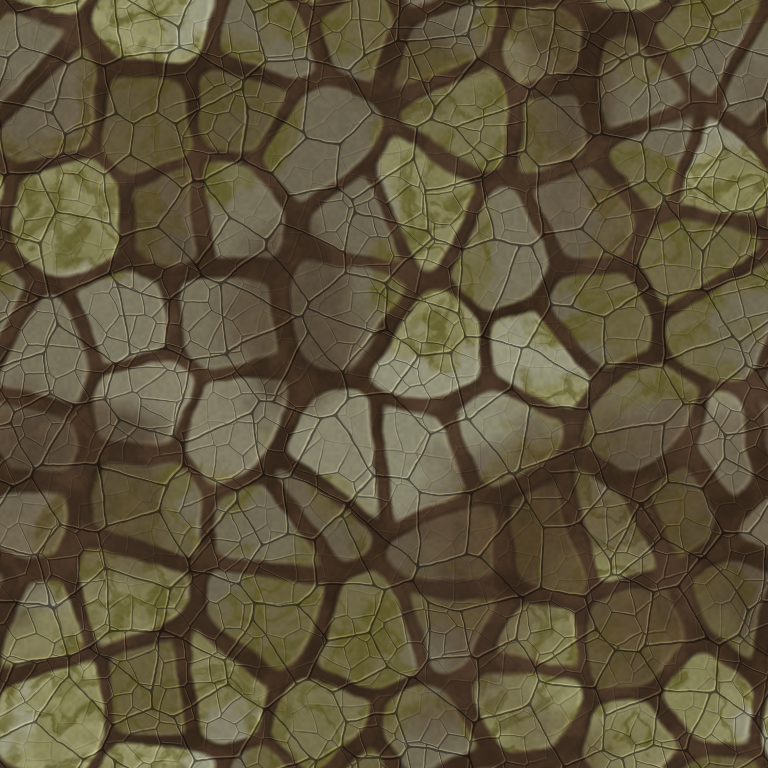
Reproduce this texture procedurally as a Shadertoy shader.

```glsl
vec2 hash(vec2 p) {
    vec3 q = fract(p.xyx * vec3(0.1031, 0.1030, 0.0973));
    q += dot(q, q.yzx + 33.33);
    return fract((q.xx + q.yz) * q.zy);
}

// Value noise with n wrapping lattice cells across the canvas
float noise(vec2 uv, float n) {
    vec2 p = uv * n, g = floor(p), f = fract(p);
    f = f * f * (3.0 - 2.0 * f);
    float a = hash(mod(g, n) + n).x;
    float b = hash(mod(g + vec2(1, 0), n) + n).x;
    float c = hash(mod(g + vec2(0, 1), n) + n).x;
    float d = hash(mod(g + 1.0, n) + n).x;
    return mix(mix(a, b, f.x), mix(c, d, f.x), f.y);
}

float fbm(vec2 uv, float n) {
    float sum = 0.0, amp = 0.52;
    for (int i = 0; i < 5; i++) {
        sum += amp * noise(uv, n);
        n *= 2.0;
        amp *= 0.5;
    }
    return sum;
}

// Wrapping cells: x = rounded distance to the border, yz = random cell values
vec3 cells(vec2 uv, float n, float sharpness) {
    vec2 p = uv * n, g = floor(p), f = fract(p);
    vec2 nearCell = vec2(0), nearest = vec2(9);
    for (int y = -1; y <= 1; y++)
    for (int x = -1; x <= 1; x++) {
        vec2 o = vec2(x, y);
        vec2 r = o + 0.06 + 0.88 * hash(mod(g + o, n) + 3.0 * n) - f;
        if (dot(r, r) < dot(nearest, nearest)) { nearest = r; nearCell = o; }
    }
    float sum = 0.0;
    for (int y = -2; y <= 2; y++)
    for (int x = -2; x <= 2; x++) {
        vec2 o = nearCell + vec2(x, y);
        vec2 r = o + 0.06 + 0.88 * hash(mod(g + o, n) + 3.0 * n) - f;
        vec2 gap = r - nearest;
        if (dot(gap, gap) > 1e-4)
            sum += exp(-sharpness * dot(0.5 * (r + nearest), normalize(gap)));
    }
    float border = -log(max(sum, 1e-30)) / (sharpness * n);
    return vec3(border, hash(mod(g + nearCell, n) + 7.0 * n + 5.0));
}

// Stone height from 0 in the mud to 1 on top, with its random values
vec3 stones(vec2 uv, float gapWidth) {
    vec3 c = cells(uv, 8.0, 24.0);
    return vec3(smoothstep(gapWidth - 0.004, gapWidth + 0.004, c.x), c.yz);
}

float cracks(vec2 uv, float fineAmount) {
    float coarse = 1.0 - smoothstep(0.0003, 0.0019, cells(uv, 13.0, 60.0).x);
    float fine = 1.0 - smoothstep(0.0001, 0.0013, cells(uv + 0.31, 29.0, 60.0).x);
    return max(coarse, fineAmount * fine);
}

void mainImage(out vec4 fragColor, in vec2 fragCoord) {
    vec2 uv = fragCoord / iResolution.xy;
    vec2 wobble = vec2(fbm(uv, 12.0), fbm(uv + 0.43, 12.0)) - 0.5;
    float damp = smoothstep(0.48, 0.68, fbm(uv + 0.37, 4.0));

    // Stones between mud channels of uneven width
    vec2 stoneUv = uv + 0.022 * wobble;
    float gapWidth = 0.005 + 0.007 * noise(uv + 0.19, 9.0) + 0.005 * damp;
    vec3 stone = stones(stoneUv, gapWidth);
    float rim = stone.x - stones(stoneUv + vec2(0.004, -0.002), gapWidth).x;
    float sunk = 1.0 - smoothstep(0.05, 0.4, stone.z);
    vec3 color = mix(vec3(0.42, 0.39, 0.31), vec3(0.62, 0.62, 0.52), stone.y * stone.y);

    // Fibrous moss in ragged patches
    vec2 mossUv = uv + 0.05 * wobble;
    float patches = smoothstep(0.41, 0.49, fbm(mossUv + 0.71, 7.0));
    float strands = 1.0 - abs(2.0 * fbm(mossUv + 0.6 * wobble.yx * 0.1, 22.0) - 1.0);
    strands = smoothstep(0.78, 0.99, strands);
    float tangle = smoothstep(0.35, 0.65, fbm(mossUv + 0.13, 30.0));
    vec3 moss = mix(color * vec3(0.98, 0.97, 0.83), vec3(0.35, 0.33, 0.13),
                    0.55 * strands + 0.22 * tangle);
    color = mix(color, moss, patches);

    // Mud in the channels and as a stain over low stones
    vec3 mud = mix(vec3(0.19, 0.135, 0.085), vec3(0.31, 0.235, 0.175), fbm(uv + 0.53, 10.0));
    mud *= 0.9 + 0.2 * tangle;
    color = mix(color, mud * 1.08, clamp(0.45 * sunk + 0.5 * damp, 0.0, 0.7));
    color = mix(mud, color, stone.x);
    color *= 1.0 + 0.22 * rim;

    // Embossed hairline cracks over everything
    vec2 crackUv = uv + 0.018 * wobble;
    float fineAmount = 0.2 + 0.6 * smoothstep(0.3, 0.7, noise(uv, 11.0));
    float crack = cracks(crackUv, fineAmount);
    float lip = cracks(crackUv + vec2(0.0018, -0.0018), fineAmount);
    color *= 1.0 - 0.45 * crack;
    color += vec3(0.14, 0.13, 0.10) * lip * (1.0 - crack);

    // Fine grain
    color *= 0.96 + 0.08 * noise(uv, 210.0);
    fragColor = vec4(color, 1.0);
}
```
